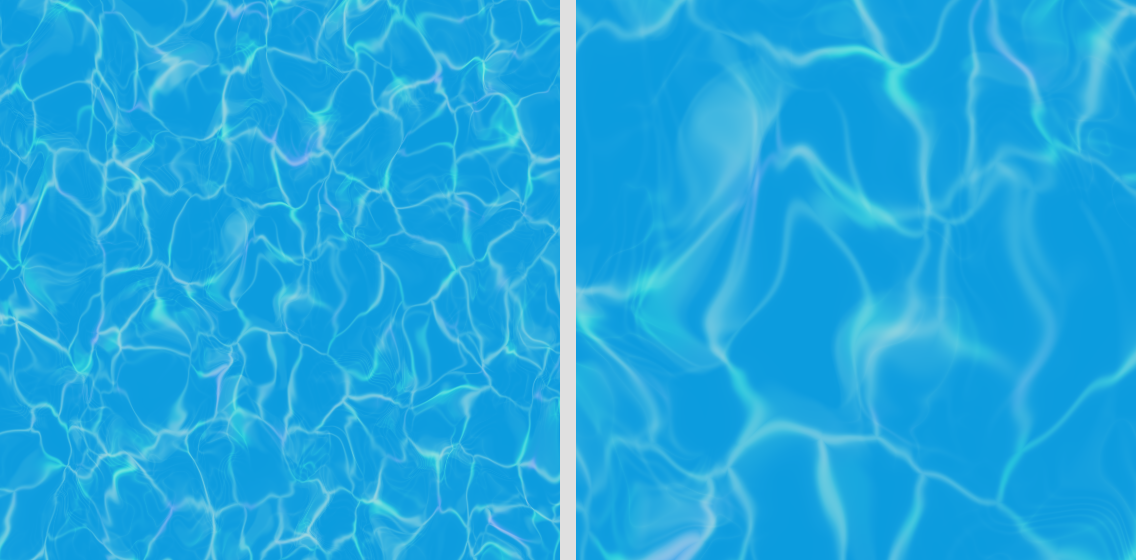
Left, the full canvas; right, a detail of the centre.
A three.js fragment shader for this texture:

```glsl
// Sunlit pool water: a warped Voronoi web of bright caustic lines over
// pale refracted patches, fine contour ripples and faint prismatic tints.
// All layers add up to one light value that drives a blue colour ramp.

varying vec2 vUv;

const vec3 DEEP = vec3(0.045, 0.610, 0.872);
const vec3 MID = vec3(0.270, 0.728, 0.882);
const vec3 PALE = vec3(0.620, 0.840, 0.880);
const vec3 CYAN_SHIFT = vec3(-0.07, 0.09, -0.01);
const vec3 VIOLET_SHIFT = vec3(0.07, -0.07, 0.05);

const vec2 CELLS = vec2(12.0, 9.5);   // caustic cells across and up
const float LINE_WIDTH = 0.040;       // in cell units
const float HALO_WIDTH = 0.13;
const float WEB_LIGHT = 0.56;
const float FINE_WEB_LIGHT = 0.30;
const float PATCH_LIGHT = 0.24;
const float RIPPLE_LIGHT = 0.15;

vec2 hash2(vec2 p) {
  vec3 q = fract(vec3(p.xyx) * vec3(0.1031, 0.1030, 0.0973));
  q += dot(q, q.yzx + 33.33);
  return fract((q.xx + q.yz) * q.zy);
}

// Gradient noise, roughly -0.7 to 0.7
float gradientNoise(vec2 p) {
  vec2 cell = floor(p);
  vec2 f = fract(p);
  vec2 u = f * f * f * (f * (f * 6.0 - 15.0) + 10.0);
  vec2 e = vec2(1.0, 0.0);
  float a = dot(hash2(cell) * 2.0 - 1.0, f);
  float b = dot(hash2(cell + e.xy) * 2.0 - 1.0, f - e.xy);
  float c = dot(hash2(cell + e.yx) * 2.0 - 1.0, f - e.yx);
  float d = dot(hash2(cell + e.xx) * 2.0 - 1.0, f - e.xx);
  return mix(mix(a, b, u.x), mix(c, d, u.x), u.y);
}

vec2 noiseVector(vec2 p) {
  return vec2(gradientNoise(p + 40.0), gradientNoise(p + 71.7));
}

// Distance to the nearest Voronoi border
float borderDistance(vec2 p) {
  vec2 cell = floor(p);
  vec2 f = fract(p);
  vec2 nearest = vec2(0.0);
  vec2 nearestCell = vec2(0.0);
  float best = 8.0;
  for (int j = -1; j <= 1; j++) {
    for (int i = -1; i <= 1; i++) {
      vec2 g = vec2(float(i), float(j));
      vec2 r = g + hash2(cell + g) - f;
      float d = dot(r, r);
      if (d < best) { best = d; nearest = r; nearestCell = g; }
    }
  }
  float border = 8.0;
  for (int j = -2; j <= 2; j++) {
    for (int i = -2; i <= 2; i++) {
      vec2 g = nearestCell + vec2(float(i), float(j));
      vec2 r = g + hash2(cell + g) - f;
      vec2 gap = r - nearest;
      if (dot(gap, gap) > 0.0001) {
        border = min(border, dot(0.5 * (nearest + r), normalize(gap)));
      }
    }
  }
  return border;
}

// Soft-edged line with a faint halo
float causticLine(float d, float width) {
  float core = exp(-d * d / (width * width));
  return core + 0.22 * exp(-d / HALO_WIDTH);
}

void main() {
  // Bend the space so that straight borders become wavy
  vec2 p = vUv * CELLS + 60.0;
  p += 0.75 * noiseVector(p * 0.55);
  p += 0.42 * noiseVector(p * 1.4);
  vec2 q = p + 0.12 * noiseVector(p * 3.7);

  // Main web, fading in and out along its lines
  float strength = smoothstep(-0.45, 0.5, gradientNoise(p * 0.9 + 15.0));
  float width = LINE_WIDTH * (0.75 + 0.8 * strength);
  float web = causticLine(borderDistance(q), width) * (0.35 + 0.95 * strength);

  // Finer broken web
  vec2 s = p * 1.55 + 0.5 * noiseVector(p * 2.1 + 9.0) + 130.0;
  float fineMask = smoothstep(-0.1, 0.35, gradientNoise(p * 0.7 + 31.0));
  float fineWeb = causticLine(borderDistance(s), 0.06) * fineMask;

  // Pale refracted patches with folded rims
  float fold = gradientNoise(q * 1.25 + 1.1 * noiseVector(p * 0.9 + 5.0) + 90.0);
  float patches = smoothstep(0.10, 0.24, fold) * (0.6 + 0.8 * fineMask);
  float rim = exp(-pow((fold - 0.13) / 0.028, 2.0));

  // Contour ripples and small filaments
  float swirl = gradientNoise(q * 1.1 + 0.6 * noiseVector(q * 1.8) + 23.0);
  float contours = pow(0.5 + 0.5 * sin(swirl * 48.0), 2.0);
  float filament = exp(-abs(gradientNoise(q * 2.6 + 52.0)) * 18.0);
  float rippleMask = smoothstep(-0.25, 0.35, gradientNoise(p * 0.8 + 77.0));
  float ripples = (0.6 * contours + 0.9 * filament) * rippleMask;

  float light = WEB_LIGHT * web + FINE_WEB_LIGHT * fineWeb
    + PATCH_LIGHT * (patches + 0.6 * rim * rippleMask) + RIPPLE_LIGHT * ripples;
  light += 0.08 * gradientNoise(p * 0.5 + 12.0);
  light = 1.0 - exp(-1.15 * max(light, 0.0));

  // Colour ramp with prismatic shifts where the light gathers
  vec3 colour = mix(DEEP, MID, smoothstep(0.0, 0.5, light) * 0.5 + min(light, 0.5));
  colour = mix(colour, PALE, smoothstep(0.35, 0.9, light));
  float prism = gradientNoise(q * 1.6 + 111.0) + 0.08;
  vec3 shift = mix(VIOLET_SHIFT, CYAN_SHIFT, step(0.0, prism));
  colour += shift * smoothstep(0.06, 0.45, abs(prism)) * smoothstep(0.05, 0.45, light);
  gl_FragColor = vec4(clamp(colour, 0.0, 1.0), 1.0);
}
```
